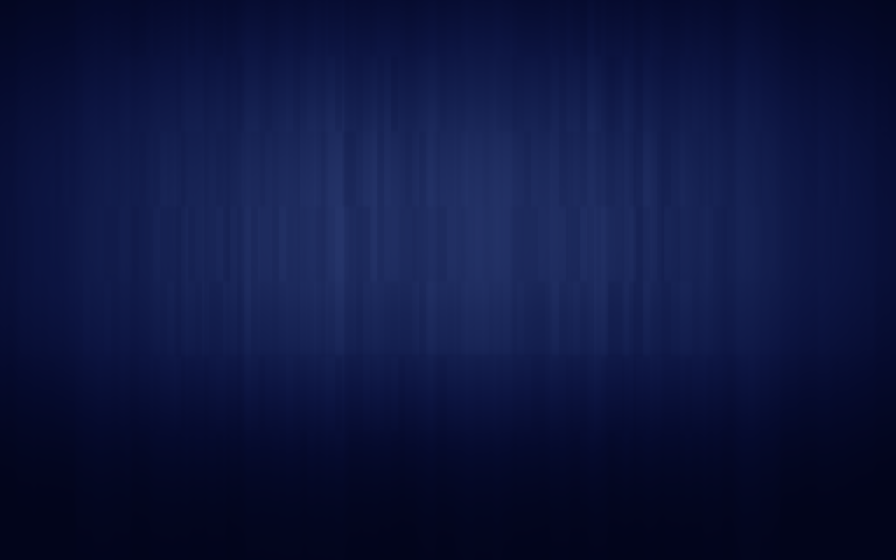
A Shadertoy shader for this background:

```glsl
// Deep blue brushed curtain: a soft wide glow crossed by fine vertical streaks.

const vec3 MIDNIGHT = vec3(0.008, 0.018, 0.105);
const vec3 NAVY     = vec3(0.022, 0.042, 0.180);
const vec3 INDIGO   = vec3(0.048, 0.080, 0.255);
const vec3 ROYAL    = vec3(0.080, 0.126, 0.315);
const vec3 STEEL    = vec3(0.126, 0.182, 0.385);

float hash(vec2 p) {
    vec3 q = fract(p.xyx * vec3(0.1031, 0.1030, 0.0973));
    q += dot(q, q.yzx + 33.33);
    return fract((q.x + q.y) * q.z);
}

// Crisp columns of random value in -1..1
float columns(float x, float count, float seed) {
    float cell = floor(x * count);
    float blend = smoothstep(0.75, 1.0, fract(x * count));
    float value = mix(hash(vec2(cell, seed)), hash(vec2(cell + 1.0, seed)), blend);
    return 2.0 * value - 1.0;
}

// Bell curve with a slightly flattened top
float bell(float offset, float width) {
    return exp(-pow(abs(offset) / width, 2.4));
}

// Glow that falls off faster below its centre than above
float glow(vec2 uv, vec2 centre) {
    vec2 d = uv - centre;
    float height = mix(0.335, 0.385, smoothstep(-0.05, 0.05, d.y));
    return bell(d.x, 0.54) * bell(d.y, height);
}

// Threads that change from band to band, with short soft joins
float bandedThreads(vec2 uv, float count, float bandHeight) {
    float y = (uv.y - 0.1) / bandHeight;
    float band = floor(y);
    float join = smoothstep(0.93, 1.0, fract(y));
    return mix(columns(uv.x, count, 20.0 + band),
               columns(uv.x, count, 21.0 + band), join);
}

// Broad folds plus fine threads gathered in clusters
float streaks(vec2 uv, float light) {
    float cluster = bell(uv.x - 0.40, 0.09) + bell(uv.x - 0.69, 0.10)
                  + 0.7 * bell(uv.x - 0.22, 0.09);
    float folds = 0.030 * columns(uv.x, 23.0, 3.0)
                + 0.030 * columns(uv.x, 47.0, 7.0);
    float threads = 0.6 * columns(uv.x, 96.0, 11.0)
                  + 0.6 * bandedThreads(uv, 128.0, 0.134);
    return folds * (0.45 + 0.55 * light)
         + 0.105 * threads * light * (0.35 + 0.65 * cluster);
}

// Five-stop colour ramp
vec3 blueRamp(float t) {
    float s = 4.0 * clamp(t, 0.0, 1.12);
    vec3 c = mix(MIDNIGHT, NAVY, clamp(s, 0.0, 1.0));
    c = mix(c, INDIGO, clamp(s - 1.0, 0.0, 1.0));
    c = mix(c, ROYAL, clamp(s - 2.0, 0.0, 1.0));
    return mix(c, STEEL, clamp(s - 3.0, 0.0, 1.5));
}

void mainImage(out vec4 fragColor, in vec2 fragCoord) {
    vec2 uv = fragCoord / iResolution.xy;
    float light = glow(uv, vec2(0.5, 0.585));

    // Faint horizontal seam below the centre
    float seam = smoothstep(0.364, 0.370, uv.y) - smoothstep(0.370, 0.45, uv.y);
    float level = light + 0.06 * seam * bell(uv.x - 0.52, 0.34);

    // Dim outer margins with clear vertical edges
    level -= 0.035 * (1.0 - smoothstep(0.082, 0.087, uv.x));
    level -= 0.035 * smoothstep(0.868, 0.873, uv.x);

    fragColor = vec4(blueRamp(level + streaks(uv, light)), 1.0);
}
```
